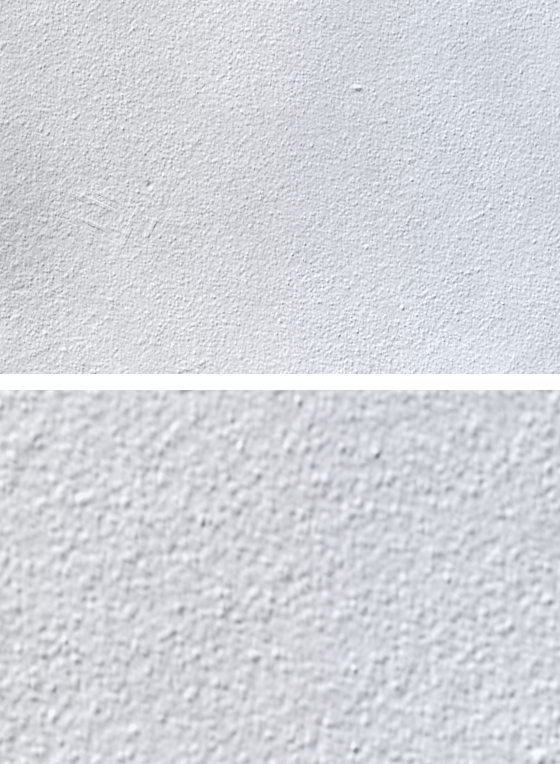
Top: the whole. Bottom: its middle third, enlarged.
Write a Shadertoy shader that draws this texture.

```glsl
const vec3 PLASTER = vec3(0.837, 0.846, 0.865);
const vec3 COOL_TINT = vec3(-0.006, 0.001, 0.014);
const vec3 WARM_TINT = vec3(0.002, 0.000, -0.006);
const vec2 LIGHT_DIR = vec2(-0.53, 0.85);
const float LIGHT_STEP = 0.0022;    // half width of the slope sample
const float RELIEF_GAIN = 0.275;
const float SHADOW_DEPTH = 2.6;     // extra darkening of steep shadows
const float HIGHLIGHT_GAIN = 0.95;
const float GRAIN_SCALE = 108.0;    // rounded grains per canvas height
const float GRIT_SCALE = 172.0;     // finer grit per canvas height
const float LUMP_CHANCE = 0.32;
const vec2 CHIP_POS = vec2(0.955, 0.765);
const vec2 PIT_POS = vec2(0.400, 0.504);

float hash(vec2 p) {
    vec3 q = fract(p.xyx * vec3(0.1031, 0.1030, 0.0973));
    q += dot(q, q.yzx + 33.33);
    return fract((q.x + q.y) * q.z);
}

float noise(vec2 p) {
    vec2 i = floor(p), f = fract(p);
    f = f * f * (3.0 - 2.0 * f);
    vec2 e = vec2(0.0, 1.0);
    return mix(mix(hash(i), hash(i + e.yx), f.x),
               mix(hash(i + e.xy), hash(i + e.yy), f.x), f.y);
}

mat2 rotation(float a) {
    return mat2(cos(a), -sin(a), sin(a), cos(a));
}

// Soft elliptical spot, 1 at its centre
float spot(vec2 p, vec2 centre, vec2 radius) {
    vec2 d = (p - centre) / radius;
    return exp(-dot(d, d));
}

// Packed rounded grains of random height
float grains(vec2 p) {
    vec2 cell = floor(p);
    float h = 0.0;
    for (int j = -1; j <= 1; j++) {
        for (int i = -1; i <= 1; i++) {
            vec2 c = cell + vec2(float(i), float(j));
            vec2 d = p - c - vec2(hash(c + 5.3), hash(c + 27.9));
            h = max(h, hash(c + 61.7) * exp(-5.0 * dot(d, d)));
        }
    }
    return h;
}

// Sparse larger lumps, one candidate per cell
float lumps(vec2 p) {
    float h = 0.0;
    for (int k = 0; k < 2; k++) {
        float layer = float(k);
        vec2 q = rotation(0.5 + layer) * p * (15.0 + 11.0 * layer) + 71.0 * (layer + 1.0);
        vec2 cell = floor(q);
        vec2 centre = 0.3 + 0.4 * vec2(hash(cell + 3.1), hash(cell + 17.7));
        float size = mix(0.07, 0.13, hash(cell + 41.3));
        float present = step(hash(cell), LUMP_CHANCE);
        h += present * mix(0.25, 0.7, hash(cell + 9.2))
           * spot(fract(q), centre, vec2(size, size * 0.8));
    }
    return h;
}

// Trowel grooves running along one direction inside a soft patch
float scratches(vec2 p, vec2 centre, float angle, vec2 extent) {
    vec2 q = rotation(angle) * (p - centre);
    float groove = smoothstep(0.62, 0.9, noise(q * vec2(11.0, 85.0) + 50.0));
    return groove * spot(q, vec2(0.0), extent);
}

float plasterHeight(vec2 p) {
    vec2 q = rotation(0.12) * p * vec2(1.0, 0.9) + 5.0;
    float h = 0.48 * grains(q * GRAIN_SCALE);
    h += 0.45 * noise(rotation(0.7) * q * GRIT_SCALE + 31.0);
    h += 0.22 * noise(rotation(1.3) * q * GRIT_SCALE * 1.6 + 67.0);
    h += 0.24 * noise(q * vec2(120.0, 24.0) + 12.0);
    h += 0.30 * noise(rotation(0.3) * q * 58.0 + 44.0);

    // Relief varies slowly and is coarser towards the lower left
    float coarse = spot(p, vec2(0.0, 0.33), vec2(0.28, 0.38));
    h *= 0.74 + 0.28 * noise(p * 6.0) + 0.22 * noise(p * 17.0 + 3.0);
    h += 0.60 * coarse * noise(q * 62.0 + 90.0);

    h += lumps(p);
    h += 0.70 * scratches(p, vec2(0.26, 0.42), -0.42, vec2(0.09, 0.07));
    h += 0.60 * scratches(p, vec2(0.39, 0.41), 1.10, vec2(0.11, 0.05));
    h += 1.6 * spot(p, CHIP_POS, vec2(0.012, 0.006));
    h -= 1.1 * spot(p, PIT_POS, vec2(0.011, 0.008));
    return h;
}

// Broad stains and undulations of the wall
float wallTone(vec2 p) {
    float tone = 0.014 + 0.024 * (0.5 - p.y);
    tone -= 0.075 * spot(p, vec2(0.0, 0.42), vec2(0.17, 0.30));
    tone -= 0.028 * spot(p, vec2(0.90, 0.50), vec2(0.50, 0.25));
    tone -= 0.028 * spot(p, vec2(1.30, 0.84), vec2(0.14, 0.12));
    tone += 0.030 * (noise(p * 3.2 + 7.0) - 0.5);
    tone += 0.018 * (noise(p * 9.0 + 23.0) - 0.5);
    tone += 0.018 * (noise(p * 26.0 + 57.0) - 0.5);
    return tone;
}

void mainImage(out vec4 fragColor, in vec2 fragCoord) {
    vec2 p = fragCoord / iResolution.y;
    float across = fragCoord.x / iResolution.x;

    // Slope against the light gives the embossed shading
    vec2 s = LIGHT_DIR * LIGHT_STEP;
    float shade = RELIEF_GAIN * (plasterHeight(p - s) - plasterHeight(p + s));
    shade *= shade < 0.0 ? 1.0 - SHADOW_DEPTH * shade : HIGHLIGHT_GAIN;
    shade = clamp(shade, -0.30, 0.12);

    vec3 tint = mix(WARM_TINT, COOL_TINT, smoothstep(0.1, 1.0, across));
    vec3 color = PLASTER + tint + wallTone(p) + shade;
    fragColor = vec4(clamp(color, 0.0, 1.0), 1.0);
}
```
